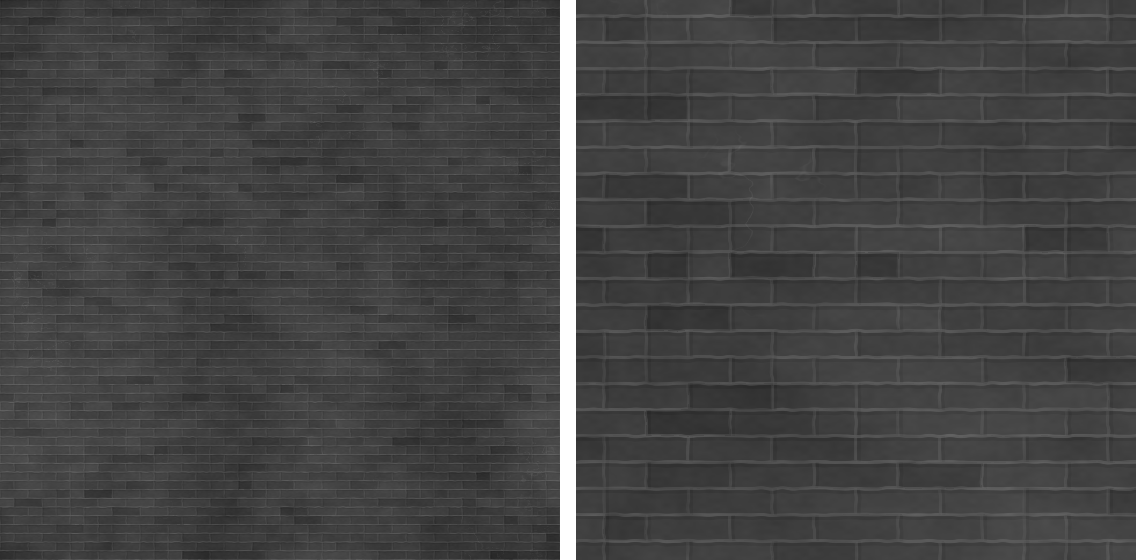
Left, the full canvas; right, a detail of the centre.
A WebGL 1 fragment shader for this texture:

```glsl
precision highp float;

uniform vec2 u_resolution;

float hash(vec2 p) {
  vec3 q = fract(p.xyx * vec3(0.1031, 0.1030, 0.0973));
  q += dot(q, q.yzx + 33.33);
  return fract((q.x + q.y) * q.z);
}

// Value noise that wraps after the given number of cells
float noise(vec2 p, vec2 period) {
  vec2 i = floor(p), f = fract(p);
  f = f * f * (3.0 - 2.0 * f);
  vec2 a = mod(i, period), b = mod(i + 1.0, period);
  return mix(mix(hash(a), hash(vec2(b.x, a.y)), f.x),
             mix(hash(vec2(a.x, b.y)), hash(b), f.x), f.y);
}

float fbm(vec2 uv, vec2 cells) {
  float sum = 0.0, amplitude = 0.5;
  for (int i = 0; i < 5; i++) {
    sum += amplitude * noise(uv * cells, cells);
    cells *= 2.0;
    amplitude *= 0.5;
  }
  return sum;
}

// Smooth stripe around zero distance
float stripe(float d, float halfWidth, float blur) {
  return 1.0 - smoothstep(halfWidth - blur, halfWidth + blur, abs(d));
}

void main() {
  vec2 uv = gl_FragCoord.xy / u_resolution;
  float blur = 32.0 / u_resolution.y;

  // 20 bricks across, 64 courses, slightly uneven edges
  vec2 wobble = vec2(noise(uv * 200.0, vec2(200.0)),
                     noise(uv * 160.0 + 37.0, vec2(160.0))) - 0.5;
  vec2 wall = uv * vec2(20.0, 64.0) - vec2(0.0, 0.06) + wobble * vec2(0.02, 0.06);
  float course = floor(wall.y);
  wall.x += 0.5 * (1.0 - mod(course, 2.0));
  vec2 id = mod(vec2(floor(wall.x), course), vec2(20.0, 64.0));

  // Some stretchers split into two headers
  float parts = 1.0 + step(0.8, hash(id + 71.0));
  float along = fract(wall.x) * parts;
  vec2 brick = id + vec2(31.0 * floor(along), 5.0);
  float size = 3.2 / parts;

  // Signed distances to the nearest joints, in course heights
  float sideGap = (fract(along + 0.5) - 0.5) * size;
  float bedGap = fract(wall.y + 0.5) - 0.5;

  // Brick tone, with a few darker bricks
  float tone = 0.254 + 0.026 * (hash(brick) - 0.5);
  float dark = step(0.83, hash(brick + 113.0));
  tone -= dark * (0.012 + 0.024 * hash(brick + 59.0));

  // Broad stains, smudges and grain
  tone += 0.12 * (fbm(uv, vec2(5.0, 4.0)) - 0.485);
  tone += 0.06 * (fbm(uv + 0.37, vec2(28.0, 40.0)) - 0.485);
  tone += 0.016 * (noise(uv * vec2(230.0, 380.0), vec2(230.0, 380.0)) - 0.5);

  // Fine scratches in worn patches
  float worn = smoothstep(0.56, 0.7, fbm(uv + 0.19, vec2(7.0)));
  float scratch = stripe(fbm(uv, vec2(22.0, 30.0)) - 0.49, 0.008, 0.008);
  tone += 0.04 * worn * scratch;

  // Shadowed brick edges
  tone -= 0.022 * stripe(bedGap + 0.13, 0.06, blur);
  tone -= 0.018 * stripe(sideGap - 0.13, 0.06, blur);

  // Pale mortar: strong beds, faint upright joints
  float patchy = noise(uv * vec2(90.0, 64.0), vec2(90.0, 64.0));
  float bed = stripe(bedGap, 0.06, blur);
  float side = stripe(sideGap, 0.06, blur);
  tone += max(bed * (0.05 + 0.05 * patchy), side * (0.02 + 0.04 * patchy));

  gl_FragColor = vec4(vec3(tone), 1.0);
}
```
